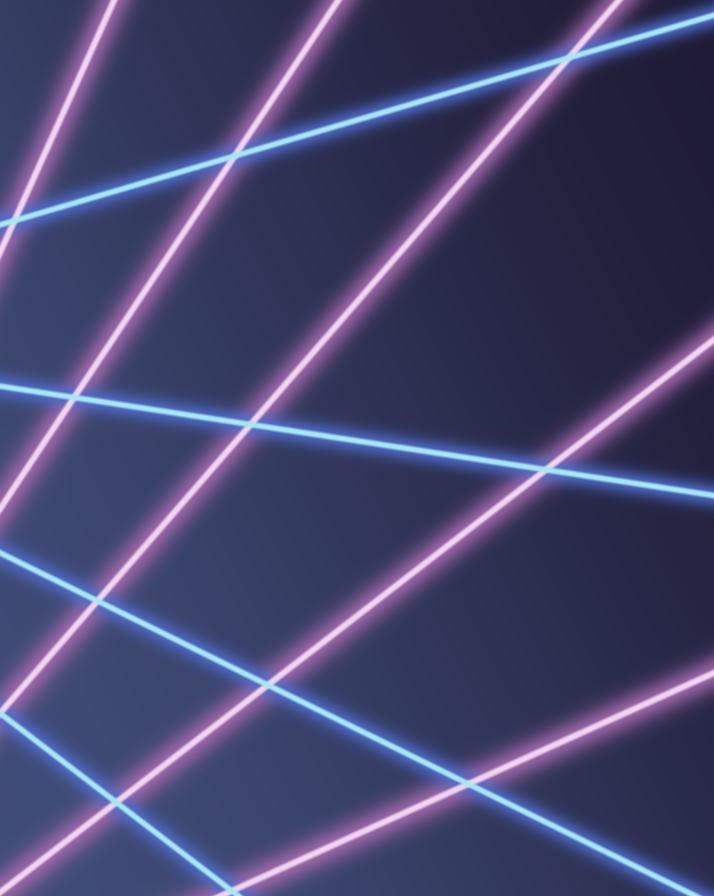
A Shadertoy shader for this background:

```glsl
// Crossing pink and blue neon beams over a dusky indigo gradient.

const vec3 DUSK_LIGHT = vec3(0.25, 0.30, 0.47);
const vec3 DUSK_DARK  = vec3(0.12, 0.105, 0.21);
const vec3 PINK_GLOW  = vec3(0.63, 0.41, 0.67);
const vec3 PINK_CORE  = vec3(0.94, 0.83, 0.94);
const vec3 BLUE_GLOW  = vec3(0.31, 0.42, 0.80);
const vec3 BLUE_CORE  = vec3(0.65, 0.91, 0.95);

// Beam end points (x, y, x, y), as fractions of the canvas
const vec4 PINK_BEAMS[5] = vec4[5](
    vec4(0.160, 1.000, 0.000, 0.718),
    vec4(0.474, 1.000, 0.000, 0.432),
    vec4(0.867, 1.000, 0.000, 0.204),
    vec4(1.000, 0.621, 0.000, 0.004),
    vec4(1.000, 0.249, 0.309, 0.000));
const vec4 BLUE_BEAMS[4] = vec4[4](
    vec4(0.000, 0.749, 1.000, 0.983),
    vec4(0.000, 0.569, 1.000, 0.447),
    vec4(0.000, 0.383, 0.974, 0.000),
    vec4(0.000, 0.204, 0.334, 0.000));

// Distance from p to the endless line through a and b
float lineDistance(vec2 p, vec2 a, vec2 b) {
    vec2 along = normalize(b - a);
    vec2 offset = p - a;
    return abs(offset.x * along.y - offset.y * along.x);
}

float beamDistance(vec2 p, vec4 beam, vec2 canvas) {
    return lineDistance(p, beam.xy * canvas, beam.zw * canvas);
}

// Soft halo around a beam
float halo(float d, float width) {
    return exp(-d * d / (width * width));
}

// Bright centre of a beam with a smooth edge
float core(float d, float inner, float outer) {
    return 1.0 - smoothstep(inner, outer, d);
}

// Diagonal gradient, light at lower left and dark at upper right
vec3 duskGradient(vec2 uv) {
    float slope = dot(uv, vec2(0.72, 0.45));
    return mix(DUSK_LIGHT, DUSK_DARK, smoothstep(0.0, 1.2, slope));
}

void mainImage(out vec4 fragColor, in vec2 fragCoord) {
    vec2 uv = fragCoord / iResolution.xy;
    vec2 canvas = vec2(iResolution.x / iResolution.y, 1.0);
    vec2 p = uv * canvas;
    vec3 color = duskGradient(uv);

    // Pink beams: layer halos and gather the cores
    float pinkCore = 0.0;
    for (int i = 0; i < 5; i++) {
        float d = beamDistance(p, PINK_BEAMS[i], canvas);
        color = mix(color, PINK_GLOW, 0.95 * halo(d, 0.0185));
        pinkCore = max(pinkCore, core(d, 0.0012, 0.0056));
    }

    // Blue beams
    float blueCore = 0.0;
    for (int i = 0; i < 4; i++) {
        float d = beamDistance(p, BLUE_BEAMS[i], canvas);
        color = mix(color, BLUE_GLOW, 0.92 * halo(d, 0.0135));
        blueCore = max(blueCore, core(d, 0.0010, 0.0052));
    }

    // Cores shine over every halo
    color = mix(color, PINK_CORE, pinkCore);
    color = mix(color, BLUE_CORE, blueCore);
    fragColor = vec4(color, 1.0);
}
```
